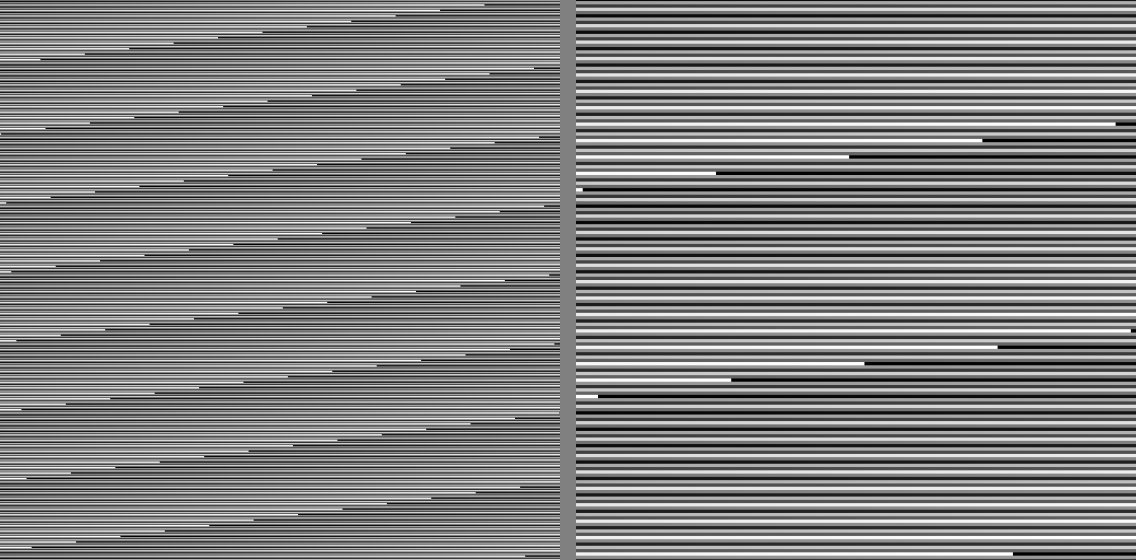
Left: the whole. Right: its middle third, enlarged.
Write a WebGL 2 fragment shader that draws this pattern.

```glsl
#version 300 es
precision highp float;

#define ROWS 512.0          // thin lines down the canvas
#define ROW_STEP 0.396854   // phase gained from one line to the next one up
#define RAMP_ACROSS 0.19837 // phase gained along a line, left to right
#define PHASE 0.6234        // phase at the lower left corner
#define DARK vec3(0.0)
#define LIGHT vec3(1.0)

uniform vec2 u_resolution;
out vec4 fragColor;

// Rising ramp from 0 to 1 whose drop is softened over the given width
float smoothSawtooth(float phase, float width) {
    float fromDrop = phase - floor(phase + 0.5);
    float dropped = clamp(fromDrop / width + 0.5, 0.0, 1.0);
    return fromDrop + 1.0 - dropped;
}

// Brightness of one line at horizontal position x
float lineShade(float row, float x) {
    float phase = fract(row * ROW_STEP + PHASE) + x * RAMP_ACROSS;
    return smoothSawtooth(phase, RAMP_ACROSS / u_resolution.x);
}

void main() {
    vec2 uv = gl_FragCoord.xy / u_resolution;

    // Blend the two lines beside the nearest boundary by pixel coverage
    float y = uv.y * ROWS;
    float pixelHeight = ROWS / u_resolution.y;
    float boundary = floor(y + 0.5);
    float upperShare = clamp((y - boundary) / pixelHeight + 0.5, 0.0, 1.0);
    float shade = mix(lineShade(boundary - 1.0, uv.x),
                      lineShade(boundary, uv.x), upperShare);

    fragColor = vec4(mix(DARK, LIGHT, shade), 1.0);
}
```
